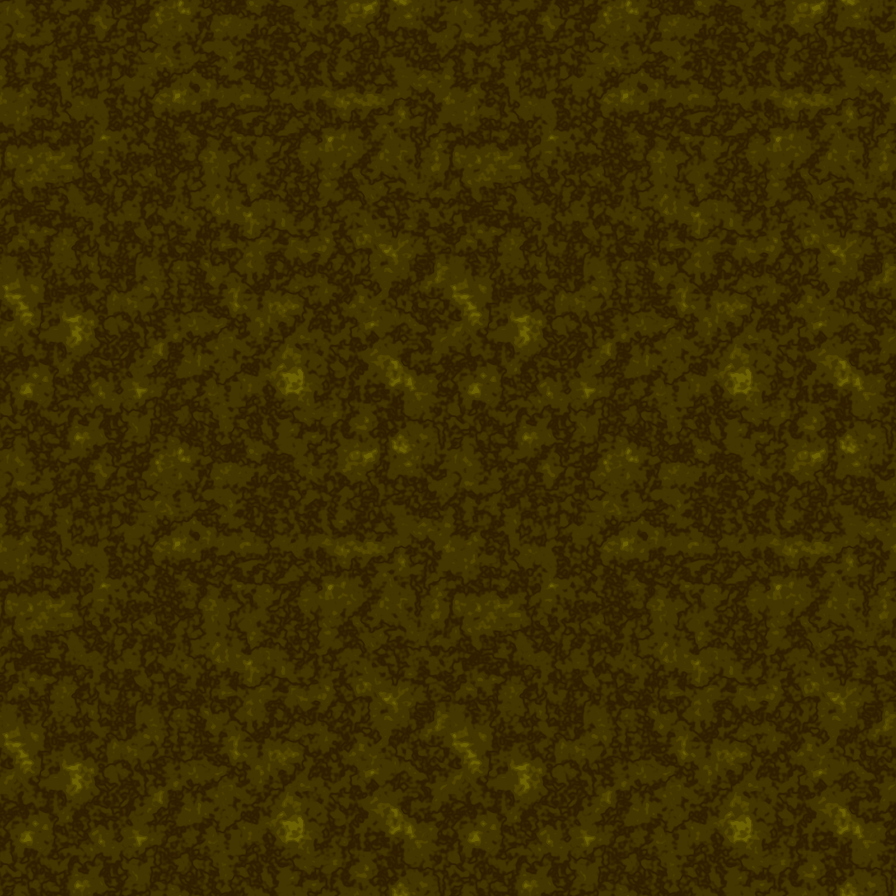
Give the GLSL for this texture, as a WebGL 1 fragment shader.

```glsl
precision highp float;

uniform vec2 u_resolution;

const float TAU = 6.2831853;
const float REPEATS = 2.0;
const float BASE_CELLS = 6.0;
const float ROUGHNESS = 0.8;
const float NOISE_DEVIATION = 0.215;

const vec3 VEIN_BROWN = vec3(0.185, 0.115, 0.0);
const vec3 OLIVE = vec3(0.262, 0.212, 0.0);
const vec3 MOSS = vec3(0.325, 0.275, 0.0);
const vec3 GLINT = vec3(0.42, 0.38, 0.01);

float hash(vec2 cell, float seed) {
  return fract(sin(dot(cell, vec2(127.1, 311.7)) + seed * 74.7) * 43758.5453);
}

// Slope of a random unit gradient on a lattice that wraps after "period" cells
float cornerSlope(vec2 cell, vec2 offset, float period, float seed) {
  float angle = TAU * hash(mod(cell, period), seed);
  return dot(vec2(cos(angle), sin(angle)), offset);
}

float gradientNoise(vec2 p, float period, float seed) {
  vec2 cell = floor(p);
  vec2 f = p - cell;
  vec2 w = f * f * f * (f * (f * 6.0 - 15.0) + 10.0);
  vec2 right = vec2(1.0, 0.0);
  vec2 up = vec2(0.0, 1.0);
  float low = mix(cornerSlope(cell, f, period, seed),
                  cornerSlope(cell + right, f - right, period, seed), w.x);
  float high = mix(cornerSlope(cell + up, f - up, period, seed),
                   cornerSlope(cell + 1.0, f - 1.0, period, seed), w.x);
  return mix(low, high, w.y);
}

// Layered noise scaled to unit deviation; shifts keep lattice points apart
float roughField(vec2 p) {
  float total = 0.0;
  float power = 0.0;
  float amplitude = 1.0;
  float cells = BASE_CELLS;
  for (int i = 0; i < 5; i++) {
    float seed = float(i) + 1.0;
    vec2 shift = fract(seed * vec2(0.37, 0.61));
    total += amplitude * gradientNoise(p * cells + shift, cells, seed);
    power += amplitude * amplitude;
    amplitude *= ROUGHNESS;
    cells *= 2.0;
  }
  return total / (NOISE_DEVIATION * sqrt(power));
}

// Veins follow the zero line of the field, highlights its extremes
vec3 soilColor(float height) {
  vec3 color = mix(VEIN_BROWN, OLIVE, smoothstep(0.0, 1.05, height));
  color = mix(color, MOSS, smoothstep(1.75, 2.35, height));
  return mix(color, GLINT, smoothstep(2.5, 3.1, height));
}

void main() {
  vec2 uv = gl_FragCoord.xy / u_resolution;
  float height = abs(roughField(uv * REPEATS));
  gl_FragColor = vec4(soilColor(height), 1.0);
}
```
